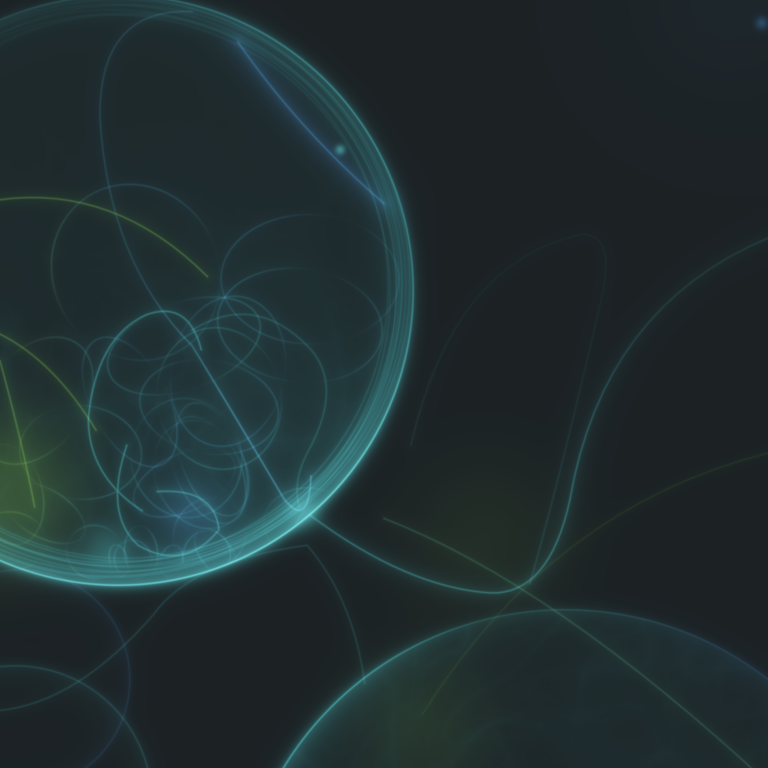
A Shadertoy shader for this background:

```glsl
// Draws glowing glassy bubbles laced with fine curved filaments on a dark ground.
const vec3 GROUND = vec3(.108, .132, .142);
const vec3 TEAL = vec3(.16, .62, .64);
const vec3 AQUA = vec3(.25, .85, .86);
const vec3 BLUE = vec3(.15, .40, .68);
const vec3 GREEN = vec3(.30, .55, .12);
const vec3 BIG = vec3(.154, .622, .384); // bubbles: centre, radius
const vec3 LOW = vec3(.736, -.224, .430);
const vec3 CORNER = vec3(.026, .115, .143);
const vec3 FOOT = vec3(.020, -.045, .178);
const float LINE = .0014; // filament thickness
const int LOOPS = 30;     // scattered inner loops
const int SHELLS = 9;     // strands along the big rim

float hash(float n) { return fract(sin(n * 127.1) * 43758.5453); }

float noise(vec2 p) {
  vec2 i = floor(p), f = fract(p);
  f = f * f * (3. - 2. * f);
  float n = i.x + 57. * i.y;
  return mix(mix(hash(n), hash(n + 1.), f.x), mix(hash(n + 57.), hash(n + 58.), f.x), f.y);
}

// Thin creases in warped noise
float wisps(vec2 p) {
  float sum = 0., amp = .6;
  for (int i = 0; i < 4; i++) {
    p += .7 * vec2(noise(p + 3.1), noise(p + 8.7));
    sum += amp * pow(1. - abs(2. * noise(p) - 1.), 6.);
    p = mat2(1.5, 1.1, -1.1, 1.5) * p;
    amp *= .6;
  }
  return sum;
}

// Distance to a quadratic Bezier; m holds control and end points
float bend(vec2 p, vec2 a, vec4 m) {
  float d = 1e9;
  vec2 s = a;
  for (int i = 1; i <= 16; i++) {
    float t = float(i) / 16.;
    vec2 e = mix(mix(a, m.xy, t), mix(m.xy, m.zw, t), t), h = e - s, q = p - s;
    d = min(d, length(q - h * clamp(dot(q, h) / dot(h, h), 0., 1.)));
    s = e;
  }
  return d;
}

// Three bends in a chain
float chain(vec2 p, vec2 a, vec4 m, vec4 n, vec4 o) {
  return min(bend(p, a, m), min(bend(p, m.zw, n), bend(p, n.zw, o)));
}

float glow(float d) { return .75 * exp(-d * d / (LINE * LINE)) + .25 * exp(-d / (5. * LINE)); }
float spot(vec2 p, float x, float y, float r) { p -= vec2(x, y); return exp(-dot(p, p) / (r * r)); }
float edge(vec2 p, vec3 b) { return length(p - b.xy) - b.z; }
float inside(vec2 p, vec3 b) { return smoothstep(.002, -.004, edge(p, b)); }

// Bubble edge: crisp outside, soft veil inside
float rim(vec2 p, vec3 b) {
  float d = edge(p, b);
  return glow(abs(d)) + .35 * exp(-abs(d) / (d < 0. ? .022 : .005));
}

vec3 bigBubble(vec2 p) {
  vec2 n = (p - BIG.xy) / BIG.z;
  float low = smoothstep(.1, -.9, n.y);
  float lit = .18 + .75 * low + .35 * smoothstep(-.3, .8, n.x);
  vec3 light = mix(TEAL, AQUA, low) * lit * rim(p, BIG);
  for (int i = 0; i < SHELLS; i++) {
    float k = float(i), a = 6.283 * hash(k + 2.);
    vec3 shell = BIG + vec3(.01 * cos(a), .01 * sin(a), -.006 - .003 * k);
    light += TEAL * lit * .2 * glow(abs(edge(p, shell)));
  }
  vec3 inner = TEAL * (.055 + .11 * spot(p, .32, .38, .2));
  inner += TEAL * .07 * wisps(p * 7.) * smoothstep(.95, .35, p.y);
  // Tangled loops, densest near the floor
  for (int i = 0; i < LOOPS; i++) {
    float k = float(i), h = hash(k + .7), a = 3.14 * hash(k + 5.3);
    vec2 q = p - vec2(.42 * hash(k + 1.3), .27 + .4 * h * h);
    q *= mat2(cos(a), sin(a), -sin(a), cos(a));
    vec2 r = (.02 + .1 * h) * vec2(1, .45 + .5 * hash(k + 9.1));
    float e = length(q / r), d = abs(e - 1.) * e / max(length(q / (r * r)), .001);
    vec3 tint = mix(GREEN, mix(TEAL, BLUE, hash(k + 4.)), smoothstep(0., .16, p.x));
    inner += tint * (.13 + .12 * sin(q.x / r.x * 3. + 6. * h)) * glow(d);
  }
  return light + inner * inside(p, BIG);
}

vec3 innerCurves(vec2 p) {
  float stem = chain(p, vec2(.25, .985), vec4(.13, .99, .13, .85), vec4(.14, .66, .25, .55), vec4(.29, .485, .37, .35));
  float tip = bend(p, vec2(.37, .35), vec4(.402, .31, .405, .38));
  float petal = chain(p, vec2(.262, .545), vec4(.245, .61, .19, .59), vec4(.125, .56, .115, .455), vec4(.115, .38, .185, .335));
  float dome = chain(p, vec2(.25, .57), vec4(.33, .62, .4, .55), vec4(.45, .5, .4, .41), vec4(.38, .37, .39, .34));
  float curl = chain(p, vec2(.165, .42), vec4(.135, .33, .18, .29), vec4(.24, .255, .285, .31), vec4(.28, .365, .205, .36));
  float leaf = min(bend(p, vec2(0, .74), vec4(.15, .76, .27, .64)), bend(p, vec2(0, .565), vec4(.07, .53, .125, .44)));
  leaf = min(leaf, bend(p, vec2(0, .53), vec4(.03, .42, .045, .34)));
  float flare = bend(p, vec2(.31, .945), vec4(.39, .83, .5, .735));
  return TEAL * (.55 * glow(min(petal, curl)) + .25 * glow(dome)) + GREEN * .5 * glow(leaf)
    + mix(BLUE, AQUA, .4) * mix(.6, .2, smoothstep(.45, .65, p.y)) * glow(min(stem, tip))
    + BLUE * (.45 * glow(flare) + .25 * exp(-flare / .013));
}

vec3 outerCurves(vec2 p) {
  float sweep = chain(p, vec2(.404, .329), vec4(.53, .235, .638, .228), vec4(.715, .225, .742, .349), vec4(.785, .6, 1, .69));
  float fold = chain(p, vec2(.69, .24), vec4(.735, .4, .785, .62), vec4(.8, .695, .758, .695), vec4(.59, .66, .535, .42));
  float slash = bend(p, vec2(.5, .325), vec4(.72, .24, 1, -.02));
  float reed = bend(p, vec2(.55, .07), vec4(.72, .34, 1, .41));
  float band = chain(p, vec2(0, .075), vec4(.1, .085, .2, .2), vec4(.25, .27, .4, .29), vec4(.46, .22, .475, .11));
  float fade = mix(1., .3, smoothstep(.25, .65, p.y));
  return TEAL * (fade * (.5 * glow(sweep) + .08 * exp(-sweep / .012) + .16 * glow(fold)) + .2 * glow(band))
    + mix(TEAL, GREEN, .5) * .28 * glow(slash) + GREEN * .12 * glow(reed);
}

// Coloured haze and sparkles
vec3 haze(vec2 p) {
  return GREEN * (.4 * spot(p, 0., .36, .09) + .1 * spot(p, .63, .3, .1) + .13 * spot(p, .55, .05, .09))
    + BLUE * (.3 * spot(p, .25, .33, .045) + .05 * spot(p, .95, 1., .14) + .45 * spot(p, .992, .97, .008))
    + AQUA * (.25 * spot(p, .14, .285, .03) + .35 * spot(p, .393, .333, .022) + .6 * spot(p, .443, .805, .006));
}

void mainImage(out vec4 fragColor, in vec2 fragCoord) {
  vec2 p = fragCoord / iResolution.y;
  vec3 light = bigBubble(p) + innerCurves(p) + outerCurves(p) + haze(p);
  float lit = mix(.8, .22, smoothstep(.42, .65, p.x));
  light += mix(TEAL, BLUE, smoothstep(.75, 1., p.x)) * lit * rim(p, LOW);
  light += inside(p, LOW) * TEAL * (.04 + .05 * wisps(p * 8.));
  light += BLUE * .15 * rim(p, CORNER) + TEAL * .2 * rim(p, FOOT);
  fragColor = vec4(GROUND + (1. - GROUND) * (1. - exp(-light)), 1);
}
```
